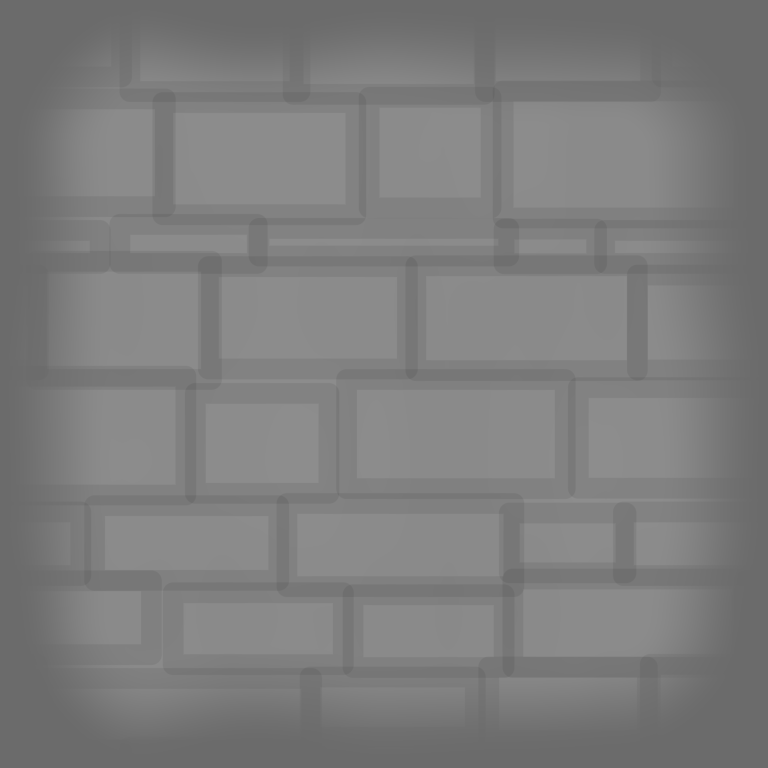
A three.js fragment shader for this texture map:

```glsl
// Tiling grey panel of overlapping translucent brick outlines with a soft dark border.
varying vec2 vUv;

const float ROWS = 8.0;
const float COLUMNS = 4.0;
const float STROKE_RADIUS = 0.0135;  // half the outline width
const float EDGE_BLUR = 0.001;
const float STROKE_SHADE = 0.928;    // darkening by one outline layer
const vec3 FACE_COLOR = vec3(0.545);
const vec3 BORDER_COLOR = vec3(0.42);

float hash(vec2 cell, float salt) {
  vec3 q = fract((cell.xyx + salt * 17.3) * 0.1031);
  q += dot(q, q.yzx + 33.33);
  return fract((q.x + q.y) * q.z);
}

// Value noise that repeats after a whole number of cells.
float wrappedNoise(vec2 uv, vec2 period, float salt) {
  vec2 p = uv * period;
  vec2 cell = floor(p);
  vec2 f = fract(p);
  f = f * f * (3.0 - 2.0 * f);
  vec2 a = mod(cell, period);
  vec2 b = mod(cell + 1.0, period);
  float low = mix(hash(a, salt), hash(vec2(b.x, a.y), salt), f.x);
  float high = mix(hash(vec2(a.x, b.y), salt), hash(b, salt), f.x);
  return mix(low, high, f.y);
}

float boxDistance(vec2 p, vec2 halfSize) {
  vec2 d = abs(p) - halfSize;
  return length(max(d, 0.0)) + min(max(d.x, d.y), 0.0);
}

// Irregular layout lines shared by neighbouring bricks.
float rowEdge(float row) {
  float jitter = hash(vec2(mod(row, ROWS), 3.0), 1.0) - 0.5;
  return (row + 0.6 * jitter) / ROWS;
}

float columnEdge(float column, float row) {
  float shift = hash(vec2(row, 5.0), 2.0);
  float jitter = hash(vec2(mod(column, COLUMNS), row), 3.0) - 0.5;
  return (column + shift + 0.6 * jitter) / COLUMNS;
}

// Inset of a brick side; negative values make it overlap its neighbour.
float sideInset(vec2 brick, float salt) {
  return mix(-0.006, 0.019, hash(brick, salt));
}

// Coverage of one outline: round outside corners, square inside ones.
float brickOutline(vec2 uv, vec2 brick) {
  vec2 low = vec2(columnEdge(brick.x, brick.y), rowEdge(brick.y));
  vec2 high = vec2(columnEdge(brick.x + 1.0, brick.y), rowEdge(brick.y + 1.0));
  low += vec2(sideInset(brick, 4.0), sideInset(brick, 5.0));
  high -= vec2(sideInset(brick, 6.0), sideInset(brick, 7.0));
  vec2 offset = uv - 0.5 * (low + high);
  offset -= floor(offset + 0.5);
  vec2 halfSize = max(0.5 * (high - low), vec2(0.018));
  float d = abs(boxDistance(offset, halfSize)) - STROKE_RADIUS;
  return 1.0 - smoothstep(-EDGE_BLUR, EDGE_BLUR, d);
}

float outlineShade(vec2 uv) {
  float shade = 1.0;
  for (float row = 0.0; row < ROWS; row++) {
    for (float column = 0.0; column < COLUMNS; column++) {
      shade *= mix(1.0, STROKE_SHADE, brickOutline(uv, vec2(column, row)));
    }
  }
  return shade;
}

// Zero at the canvas rim, one inside, with rounded wavering corners.
float interiorMask(vec2 uv) {
  float corner = 0.2;
  float depth = corner - boxDistance(uv - 0.5, vec2(0.5 - corner));
  float waver = wrappedNoise(uv, vec2(6.0), 8.0) - 0.5;
  return smoothstep(0.015, 0.15, depth + 0.035 * waver);
}

void main() {
  // Faint upright streaks and broad clouds
  float streaks = wrappedNoise(vUv, vec2(24.0, 5.0), 9.0) - 0.5;
  float clouds = wrappedNoise(vUv, vec2(5.0), 10.0) - 0.5;
  vec3 color = FACE_COLOR + 0.006 * streaks + 0.014 * clouds;

  // Layered outlines, then the dark border over them
  color *= outlineShade(vUv);
  color = mix(BORDER_COLOR, color, interiorMask(vUv));
  gl_FragColor = vec4(color, 1.0);
}
```
